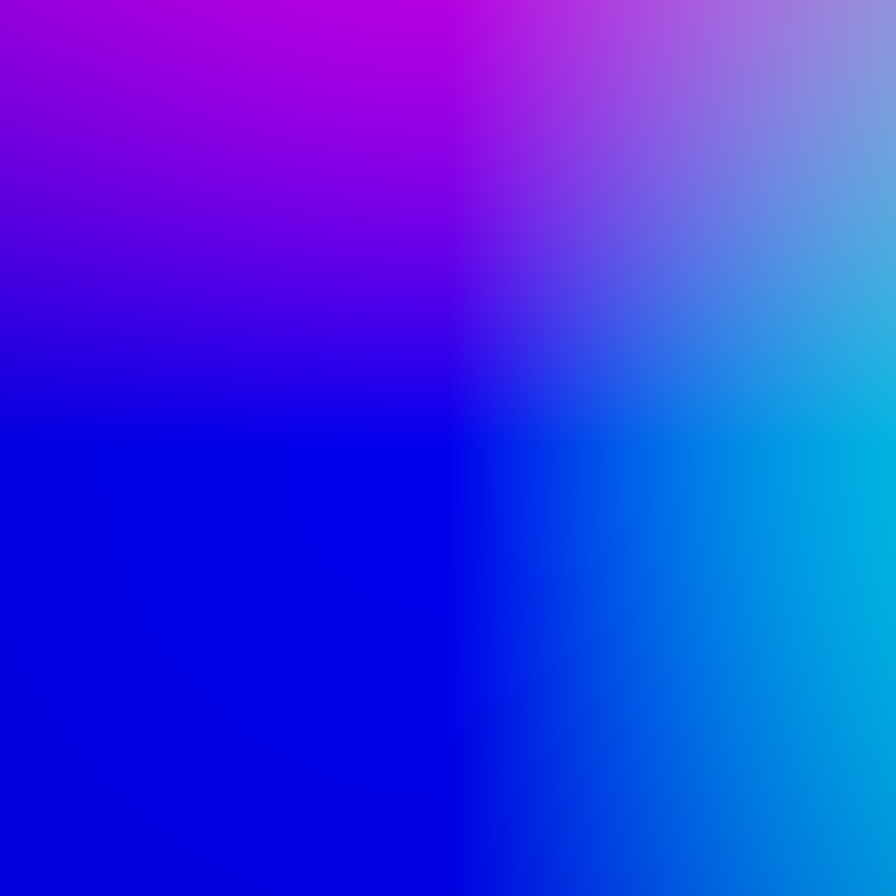
Give the GLSL for this background, as a three.js fragment shader.

```glsl
varying vec2 vUv;

void main() {
  // View ray through a square window, spanning 90 degrees
  vec3 ray = normalize(vec3(vUv * 2.0 - 1.0, 1.0));

  // Upward tilt adds red, rightward tilt adds green
  float red = max(ray.y, 0.0);
  float green = max(ray.x, 0.0);

  // Blue fades gently away from the center
  float blue = 0.77 + 0.155 * ray.z;

  gl_FragColor = vec4(red, green, blue, 1.0);
}
```
